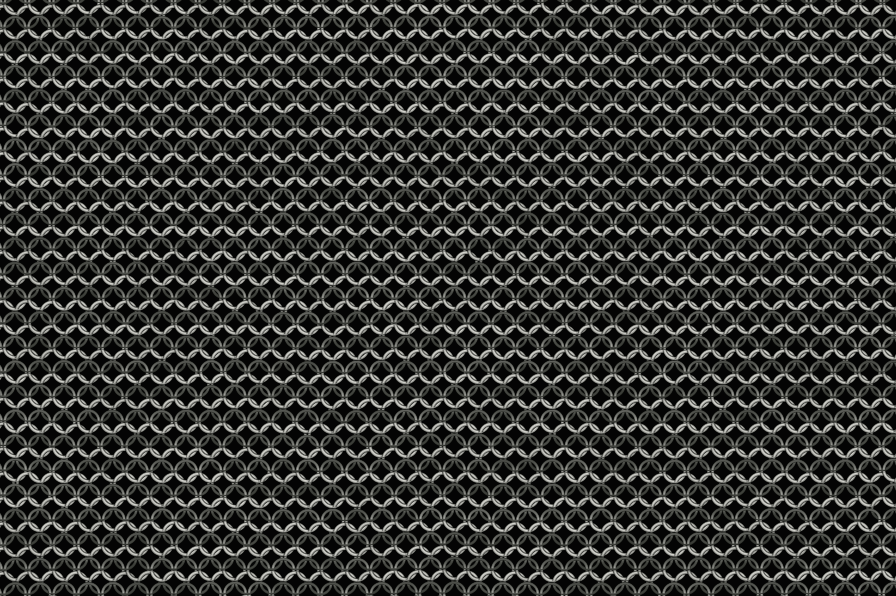
Reproduce this texture procedurally as a Shadertoy shader.

```glsl
const vec2 REPEATS = vec2(36.7, 24.2);      // rings across and down
const vec2 PHASE = vec2(0.62, 0.09);        // centre of the first front ring
const vec2 BACK_OFFSET = vec2(0.5, -0.56);  // back ring relative to front ring
const vec2 RING_RADIUS = vec2(0.43, 0.425); // in cells
const float RAISED_HALF_WIDTH = 0.07;
const float SUNK_HALF_WIDTH = 0.06;
const float SHADOW_WIDTH = 0.05;
const float SHADOW_STRENGTH = 0.45;
const float FRONT_SUNK_LEVEL = 0.42;
const float BACK_SUNK_LEVEL = 0.30;
const float RING_JITTER = 0.02;
const float WARP_SCALE = 0.22;
const float WARP_AMOUNT = 0.06;
const float BRIGHTNESS_VARIATION = 0.2;
const vec3 VOID_COLOR = vec3(0.015, 0.015, 0.015);
const vec3 WIRE_DARK = vec3(0.08, 0.09, 0.07);
const vec3 WIRE_LIGHT = vec3(0.71, 0.71, 0.69);
const vec3 GLINT_COLOR = vec3(0.12, 0.12, 0.115);

vec2 hash2(vec2 p) {
    p = vec2(dot(p, vec2(127.1, 311.7)), dot(p, vec2(269.5, 183.3)));
    return fract(sin(p) * 43758.55) * 2.0 - 1.0;
}

float gradientNoise(vec2 p) {
    vec2 i = floor(p), f = fract(p);
    vec2 u = f * f * f * (f * (f * 6.0 - 15.0) + 10.0);
    float a = dot(hash2(i), f);
    float b = dot(hash2(i + vec2(1, 0)), f - vec2(1, 0));
    float c = dot(hash2(i + vec2(0, 1)), f - vec2(0, 1));
    float d = dot(hash2(i + vec2(1, 1)), f - vec2(1, 1));
    return mix(mix(a, b, u.x), mix(c, d, u.x), u.y);
}

// Paints one lattice of rings; facing is +1 or -1 for the bright upper or lower arc.
void paintRings(inout vec3 color, vec2 p, float facing, bool crossingOnly, float pixel) {
    float sunkLevel = facing > 0.0 ? BACK_SUNK_LEVEL : FRONT_SUNK_LEVEL;
    float start = facing > 0.0 ? -0.6 : -1.0;
    vec2 base = floor(p);
    for (int k = 0; k < 4; k++) {
        vec2 id = base + vec2(k & 1, k >> 1);
        vec2 seed = id + 17.0 * facing;
        vec2 q = p - id - RING_JITTER * hash2(seed);
        vec2 e = q / RING_RADIUS;
        float reach = max(length(e), 0.001);
        vec2 n = e / reach;
        float raised = smoothstep(start, 0.7, n.y * facing);
        float halfWidth = mix(SUNK_HALF_WIDTH, RAISED_HALF_WIDTH, raised);
        float d = (reach - 1.0) * RING_RADIUS.y;
        float edge = abs(d) - halfWidth;

        // The lower left quarter crosses above the back ring
        float mask = 1.0;
        if (crossingOnly) {
            mask = (1.0 - smoothstep(-0.04, 0.04, q.x)) * (1.0 - smoothstep(-0.12, -0.04, q.y));
        }

        // Contact shadow on the wire below
        float shadow = 1.0 - smoothstep(0.0, SHADOW_WIDTH, edge);
        color *= 1.0 - SHADOW_STRENGTH * mask * raised * shadow;

        // Round wire lit along its raised arc
        float s = clamp(d / halfWidth, -1.0, 1.0);
        float tube = 1.0 - 0.8 * s * s;
        float level = mix(sunkLevel, 1.0, raised) * tube;
        level *= 1.0 + BRIGHTNESS_VARIATION * hash2(seed + 5.3).x * (1.0 - 0.6 * raised);
        float glintPos = s - 0.2 * n.y;
        float glint = exp(-8.0 * glintPos * glintPos) * raised;
        vec3 wire = mix(WIRE_DARK, WIRE_LIGHT, clamp(level, 0.0, 1.0)) + GLINT_COLOR * glint;

        float cover = 1.0 - smoothstep(-0.5 * pixel, 0.5 * pixel, edge);
        color = mix(color, wire, cover * mask);
    }
}

void mainImage(out vec4 fragColor, in vec2 fragCoord) {
    vec2 p = fragCoord / iResolution.xy * REPEATS - PHASE;
    float pixel = REPEATS.y / iResolution.y;

    // Slow sag and drift of the mesh
    vec2 w = p * WARP_SCALE;
    p += WARP_AMOUNT * vec2(gradientNoise(w), gradientNoise(w + 31.7));

    // Back rings, front rings, back crests, then the front wire that passes over
    vec3 color = VOID_COLOR;
    paintRings(color, p - BACK_OFFSET, 1.0, false, pixel);
    paintRings(color, p, -1.0, false, pixel);
    vec3 front = color;
    paintRings(color, p - BACK_OFFSET, 1.0, false, pixel);
    float crestHeight = fract(p.y - BACK_OFFSET.y);
    color = mix(front, color, smoothstep(0.08, 0.14, crestHeight) - smoothstep(0.56, 0.62, crestHeight));
    paintRings(color, p, -1.0, true, pixel);

    fragColor = vec4(color, 1.0);
}
```
